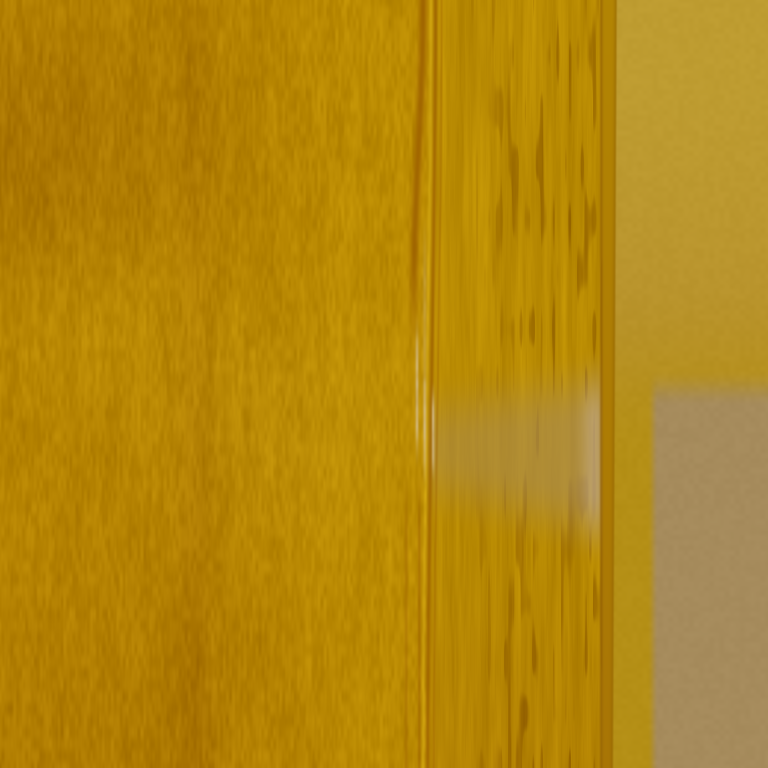
Write a Shadertoy shader that draws this texture.

```glsl
// Varnished wooden door seen close up: a broad grained panel, a moulded groove,
// a narrower stile with a pale window sheen, and a plain wall on the right.
// Stretched value noise makes the grain; soft bands and lines make the relief.

float hash(vec2 p) {
    vec3 q = fract(vec3(p.xyx) * 0.1031);
    q += dot(q, q.yzx + 33.33);
    return fract((q.x + q.y) * q.z);
}

float noise(vec2 p) {
    vec2 i = floor(p), f = fract(p);
    f = f * f * (3.0 - 2.0 * f);
    return mix(mix(hash(i), hash(i + vec2(1, 0)), f.x),
               mix(hash(i + vec2(0, 1)), hash(i + vec2(1, 1)), f.x), f.y);
}

// Signed vertical fibres, summed over finer and finer scales
float grain(vec2 p, vec2 scale) {
    float sum = 0.0, weight = 0.5;
    for (int i = 0; i < 4; i++) {
        sum += weight * (noise(p * scale + float(i) * 17.3) - 0.5);
        scale *= vec2(1.9, 2.1);
        weight *= 0.75;
    }
    return sum;
}

// Soft line of given half width around a centre
float line(float x, float centre, float width) {
    float d = (x - centre) / width;
    return exp(-d * d);
}

float blob(vec2 p, vec2 centre, vec2 radius) {
    vec2 d = (p - centre) / radius;
    return exp(-dot(d, d));
}

// One inside lo..hi, fading over soft at both ends
float span(float v, float lo, float hi, float soft) {
    return smoothstep(lo - soft, lo + soft, v) * (1.0 - smoothstep(hi - soft, hi + soft, v));
}

vec3 panelColor(vec2 p) {
    vec3 c = vec3(0.708, 0.512, 0.004);
    c += vec3(0.025, 0.035, 0.004) * smoothstep(0.22, 0.52, p.x);
    c += vec3(0.025, 0.030, 0.010) * blob(p, vec2(0.15, 0.58), vec2(0.16, 0.11));
    c += vec3(0.015, 0.020, 0.015) * blob(p, vec2(0.38, 0.45), vec2(0.17, 0.14));
    c -= vec3(0.045, 0.055, 0.0) * blob(p, vec2(0.03, 0.82), vec2(0.23, 0.17));
    c -= vec3(0.025, 0.032, 0.0) * line(p.x, 0.255, 0.025) * (1.0 - 0.4 * p.y);
    c -= vec3(0.025, 0.032, 0.0) * blob(p, vec2(0.16, 0.02), vec2(0.3, 0.25));
    c += vec3(0.07, 0.07, 0.025) * grain(p, vec2(65.0, 7.0));
    c += vec3(0.06, 0.06, 0.03) * (noise(p * vec2(260.0, 65.0)) - 0.5);
    return c;
}

vec3 stileColor(vec2 p) {
    vec3 c = vec3(0.725, 0.545, 0.010);
    c -= vec3(0.025, 0.035, 0.0) * (1.0 - smoothstep(0.0, 0.35, p.y));
    c += vec3(0.11, 0.11, 0.03) * grain(p + 3.0, vec2(90.0, 3.0));
    // Dark open pores
    float pores = smoothstep(0.66, 0.9, noise(p * vec2(190.0, 14.0) + 8.0));
    c -= vec3(0.10, 0.11, 0.01) * pores * smoothstep(0.57, 0.70, p.x);
    // Window sheen, tallest and palest at the outer edge
    float t = clamp((p.x - 0.565) / 0.215, 0.0, 1.0);
    float glow = span(p.y, 0.365 - 0.055 * t, 0.465 + 0.035 * t, 0.05);
    c = mix(c, vec3(0.665, 0.55, 0.31), glow * mix(0.50, 0.72, t));
    c += vec3(0.05, 0.07, 0.17) * glow * line(p.x, 0.773, 0.016);
    return c;
}

vec3 addGroove(vec3 c, vec2 p) {
    const vec3 shade = vec3(0.61, 0.37, 0.0);
    float upper = smoothstep(0.52, 0.68, p.y);
    float lower = 1.0 - smoothstep(0.30, 0.40, p.y);
    float leftEdge = mix(0.539, 0.551, smoothstep(0.62, 1.0, p.y));
    float rightEdge = mix(0.557, 0.567, smoothstep(0.0, 1.0, p.y));
    // Shadowed channels and the raised bead between them
    c = mix(c, shade, 0.80 * upper * line(p.x, leftEdge, 0.0055));
    c = mix(c, shade, 0.70 * line(p.x, rightEdge, 0.0028));
    c = mix(c, shade, 0.35 * line(p.x, rightEdge + 0.008, 0.0018));
    c = mix(c, shade, 0.50 * lower * line(p.x, 0.546, 0.0022));
    c = mix(c, shade, 0.35 * lower * line(p.x, 0.529, 0.0025));
    c += vec3(0.07, 0.08, 0.04) * line(p.x, rightEdge - 0.006, 0.0025);
    // Glints on the bead
    float broken = 0.65 + 0.35 * noise(p * vec2(40.0, 90.0));
    float glint = line(p.x, 0.543, 0.0022) * span(p.y, 0.42, 0.56, 0.035);
    glint += line(p.x, 0.553, 0.0022) * span(p.y, 0.39, 0.50, 0.03);
    glint += line(p.x, 0.564, 0.0020) * span(p.y, 0.39, 0.485, 0.02);
    glint += 0.4 * line(p.x, 0.553, 0.0025) * span(p.y, 0.50, 0.68, 0.05);
    return mix(c, vec3(0.84, 0.75, 0.58), 0.8 * min(glint, 1.0) * broken);
}

vec3 wallColor(vec2 p) {
    vec3 c = mix(vec3(0.72, 0.57, 0.17), vec3(0.745, 0.612, 0.19), smoothstep(0.45, 0.95, p.y));
    c = mix(c, vec3(0.705, 0.56, 0.07), (1.0 - smoothstep(0.40, 0.65, p.y)) * 0.85);
    float block = smoothstep(0.843, 0.857, p.x) * (1.0 - smoothstep(0.47, 0.52, p.y));
    c = mix(c, vec3(0.65, 0.545, 0.36), block);
    return c + 0.018 * (noise(p * 150.0) - 0.5);
}

void mainImage(out vec4 fragColor, in vec2 fragCoord) {
    vec2 p = fragCoord / iResolution.xy;
    float soft = 1.5 / iResolution.x;
    vec3 wood = mix(panelColor(p), stileColor(p), smoothstep(0.553, 0.566, p.x));
    wood = addGroove(wood, p);
    // Rounded outer edge of the door
    vec3 edge = mix(vec3(0.66, 0.46, 0.02), vec3(0.70, 0.52, 0.01), p.y);
    wood = mix(wood, edge, smoothstep(0.780, 0.786, p.x));
    wood = mix(wood, vec3(0.57, 0.37, 0.02), 0.6 * line(p.x, 0.783, 0.0022));
    float doorEnd = mix(0.798, 0.803, p.y);
    wood = mix(wood, vec3(0.58, 0.40, 0.01), 0.6 * line(p.x, doorEnd, 0.0035));
    vec3 color = mix(wood, wallColor(p), smoothstep(doorEnd - soft, doorEnd + soft, p.x));
    fragColor = vec4(clamp(color, 0.0, 1.0), 1.0);
}
```
